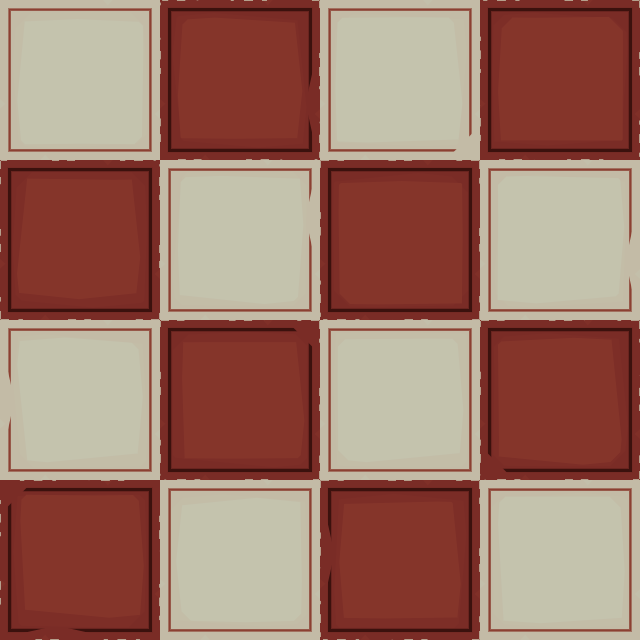
Give the GLSL for this pattern, as a WebGL 1 fragment shader.

```glsl
precision highp float;
// Checkerboard of worn red and cream tiles, each with a thin inlaid frame.
// Every tile holds a hand-cut panel built from random half planes; some
// frames are broken by side or corner chips. Tile ids wrap at the canvas edge.

uniform vec2 u_resolution;

const float TILES = 4.0;
const float FRAME_INSET = 0.44;        // tile centre to middle of frame line
const float RED_LINE = 0.0105;         // half widths of the frame lines
const float CREAM_LINE = 0.0075;
const float PANEL_HALF = 0.405;
const float CHIP_REACH = 0.42;
const float CORNER_REACH = 0.785;
const float NIBBLE_DEPTH = 0.005;

const vec3 RED_PANEL = vec3(0.523, 0.208, 0.166);
const vec3 RED_MARGIN = vec3(0.480, 0.172, 0.150);
const vec3 RED_FRAME = vec3(0.230, 0.065, 0.052);
const vec3 CREAM_PANEL = vec3(0.767, 0.763, 0.680);
const vec3 CREAM_MARGIN = vec3(0.765, 0.735, 0.650);
const vec3 CREAM_FRAME = vec3(0.550, 0.250, 0.195);

float hash(vec2 p) {
  return fract(sin(dot(p, vec2(127.1, 311.7))) * 4375.85);
}

// Antialiased coverage of the inside of a distance field.
float cover(float d, float px) {
  return clamp(0.5 - d / px, 0.0, 1.0);
}

// One bent side and one cut corner of the panel, in the frame of that side.
float panelSide(vec2 q, vec2 seed, float rough) {
  float bend = (hash(seed) - 0.5) * 0.5;
  float slope = mix(-0.02, 0.11, hash(seed + 3.1));
  float height = PANEL_HALF - rough * hash(seed + 5.7);
  float side = q.x - height + slope * abs(q.y - bend);
  float corner = (q.x + q.y - mix(0.68, 0.80, hash(seed + 9.3))) * 0.7071;
  return max(side, corner);
}

void main() {
  vec2 p = gl_FragCoord.xy / u_resolution * TILES;
  float px = TILES / min(u_resolution.x, u_resolution.y);
  vec2 id = mod(floor(p), TILES);
  vec2 q = fract(p) - 0.5;
  float cream = mod(id.x + id.y, 2.0);

  vec3 margin = mix(RED_MARGIN, CREAM_MARGIN, cream);
  vec3 otherMargin = mix(CREAM_MARGIN, RED_MARGIN, cream);
  vec3 panelColor = mix(RED_PANEL, CREAM_PANEL, cream);
  vec3 frameColor = mix(RED_FRAME, CREAM_FRAME, cream);

  // Shuffled tile order spreads the damage evenly over the board.
  float order = mod((id.x + TILES * id.y) * 7.0 + 5.0, 16.0);
  float chippedSide = 2.0 * mod(order, 2.0) + step(4.5, order);
  float chippedCorner = mod(order, 4.0);
  bool hasSideChip = order < 5.5;
  bool hasCornerChip = order > 4.5 && order < 8.5;

  // Visit the four sides, turning so that x points outward.
  float panel = -1.0;
  float wash = -1.0;
  float chip = 1.0;
  float nick = 1.0;
  vec2 s = q;
  for (int i = 0; i < 4; i++) {
    float side = float(i);
    vec2 seed = id * 1.7 + vec2(side * 7.3, side * 2.9 + 1.0);
    panel = max(panel, panelSide(s, seed, mix(0.045, 0.025, cream)));
    wash = max(wash, panelSide(s, seed + 21.0, 0.02) - 0.022);

    if (hasSideChip && abs(side - chippedSide) < 0.5) {
      float at = (hash(seed + 13.0) - 0.5) * 0.45;
      float flank = max(abs(s.y - at) - 0.045, 0.0);
      chip = min(chip, CHIP_REACH + 0.22 * flank - s.x);
    }
    if (hasCornerChip && abs(side - chippedCorner) < 0.5) {
      chip = min(chip, (CORNER_REACH - s.x - s.y) * 0.7071);
    }
    // Small triangular nicks along the rim, alike on all tiles.
    float at = (hash(vec2(side, 4.0)) - 0.5) * 0.8;
    nick = min(nick, (0.467 + 1.1 * abs(s.y - at) - s.x) * 0.67);
    s = vec2(s.y, -s.x);
  }

  // Rim, faint wash, frame line and panel.
  float intact = 1.0 - cover(chip, px);
  float box = max(abs(q.x), abs(q.y)) - FRAME_INSET;
  float lineWidth = mix(RED_LINE, CREAM_LINE, cream);
  vec3 color = mix(margin, panelColor, 0.5 * cover(nick, px));
  color = mix(color, mix(margin, panelColor, 0.22),
              cover(max(wash, box), px) * intact);
  color = mix(color, frameColor, cover(abs(box) - lineWidth, px) * intact);
  color = mix(color, panelColor, cover(panel, px) * intact);

  // Joints: cream creeps a little over the red edges.
  vec2 phase = 6.28 * hash(id + 2.0) + sign(q) * 1.3;
  vec2 ripple = sin(q.yx * 23.0 + phase) * sin(q.yx * 37.0 - phase);
  vec2 nibble = (1.0 - cream) * NIBBLE_DEPTH * smoothstep(0.35, 0.5, ripple);
  vec2 edge = 0.5 - abs(q) - nibble;
  vec2 beyond = clamp(0.5 - edge / px, 0.0, 1.0);
  float neighbour = beyond.x + beyond.y - 2.0 * beyond.x * beyond.y;
  gl_FragColor = vec4(mix(color, otherMargin, neighbour), 1.0);
}
```
